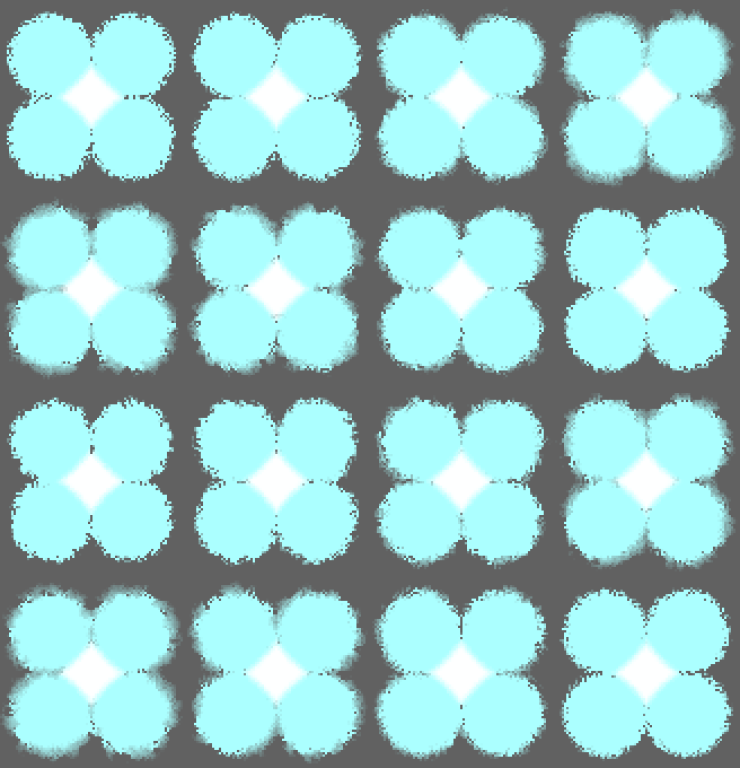
A WebGL 2 fragment shader for this pattern:

```glsl
#version 300 es
precision highp float;
// Four by four grid of pale cyan four-lobed blossoms with grainy, worn edges on grey.

uniform vec2 u_resolution;
out vec4 outColor;

const vec3 GROUND = vec3(0.38);
const vec3 PETAL = vec3(0.67, 1.0, 1.0);
const vec3 CORE = vec3(0.995, 1.0, 1.0);

const vec2 REPEATS = vec2(4.0);
const vec2 CELL = vec2(82.0, 85.0);         // grains per repeat
const vec2 CENTRE = vec2(40.5, 42.0);       // blossom centre, in grains
const float REACH = 38.2;                   // half width of a blossom
const vec2 SPREAD = vec2(18.0, 17.1);       // lobe offset: fresh, worn
const vec2 EROSION = vec2(1.0, 3.6);        // broad edge loss: fresh, worn
const vec2 SCATTER = vec2(3.4, 1.6);        // speckle depth: crisp, soft
const vec2 FADE = vec2(0.3, 8.0);           // edge width: crisp, soft
const vec2 CORE_EDGE = vec2(10.0, 17.0);    // white diamond: solid, faded out
const float PI = 3.14159;

float hash(vec2 p) {
    vec3 q = fract(vec3(p.xyx) * 0.1031);
    q += dot(q, q.yzx + 33.33);
    return fract((q.x + q.y) * q.z);
}

// Value noise that wraps over the whole canvas; size must divide the grain count.
float wrapNoise(vec2 grain, float size, float seed) {
    vec2 period = REPEATS * CELL / size;
    vec2 p = grain / size;
    vec2 i = floor(p);
    vec2 f = p - i;
    f = f * f * (3.0 - 2.0 * f);
    vec2 a = mod(i, period) + seed;
    vec2 b = mod(i + 1.0, period) + seed;
    return mix(mix(hash(a), hash(vec2(b.x, a.y)), f.x),
               mix(hash(vec2(a.x, b.y)), hash(b), f.x), f.y);
}

// Signed distance to four round lobes joined by a square.
float blossom(vec2 p, float spread) {
    p = abs(p);
    float lobes = length(p - spread) - (REACH - spread);
    float body = max(p.x, p.y) - spread;
    return min(lobes, body);
}

vec3 grainColor(vec2 grain) {
    grain = mod(grain, REPEATS * CELL);
    vec2 id = floor(grain / CELL);
    vec2 p = grain - id * CELL + 0.5 - CENTRE;

    // Wear and softness drift from one repeat to the next, row by row from the top.
    float frame = id.x + REPEATS.x * (REPEATS.y - 1.0 - id.y);
    float wear = sin(PI * (frame + 0.5) / (REPEATS.x * REPEATS.y));
    float soft = 0.5 - 0.42 * cos(PI * frame / 4.0);

    // Broad bites, fine speckle and patches of blur along the rim.
    float speck = hash(grain + 17.0);
    float bites = 0.65 * wrapNoise(grain, 4.0, 51.0) + 0.35 * wrapNoise(grain, 2.0, 7.0);
    float blur = soft * smoothstep(0.15, 0.75, wrapNoise(grain, 4.0, 93.0));
    float edge = blossom(p, mix(SPREAD.x, SPREAD.y, wear));
    edge += 2.0 * bites * mix(EROSION.x, EROSION.y, wear) * 0.5;
    edge += speck * speck * mix(SCATTER.x, SCATTER.y, blur);
    float cover = clamp(0.5 - edge / mix(FADE.x, FADE.y, blur), 0.0, 1.0);

    // Slightly concave white diamond with a faint glow.
    vec2 q = abs(p);
    float diamond = q.x + q.y + 0.15 * min(q.x, q.y) + 1.2 * (speck - 0.5);
    float glow = 1.0 - smoothstep(CORE_EDGE.x, CORE_EDGE.y, diamond);
    return mix(GROUND, mix(PETAL, CORE, glow), cover);
}

void main() {
    vec2 grains = REPEATS * CELL;
    vec2 pos = gl_FragCoord.xy / u_resolution * grains - 0.5;
    vec2 i = floor(pos);

    // Blend neighbouring grains over one pixel width only.
    vec2 pixel = min(grains / u_resolution, vec2(1.0));
    vec2 f = clamp((pos - i - 0.5) / pixel + 0.5, 0.0, 1.0);
    vec3 low = mix(grainColor(i), grainColor(i + vec2(1.0, 0.0)), f.x);
    vec3 high = mix(grainColor(i + vec2(0.0, 1.0)), grainColor(i + 1.0), f.x);
    outColor = vec4(mix(low, high, f.y), 1.0);
}
```
